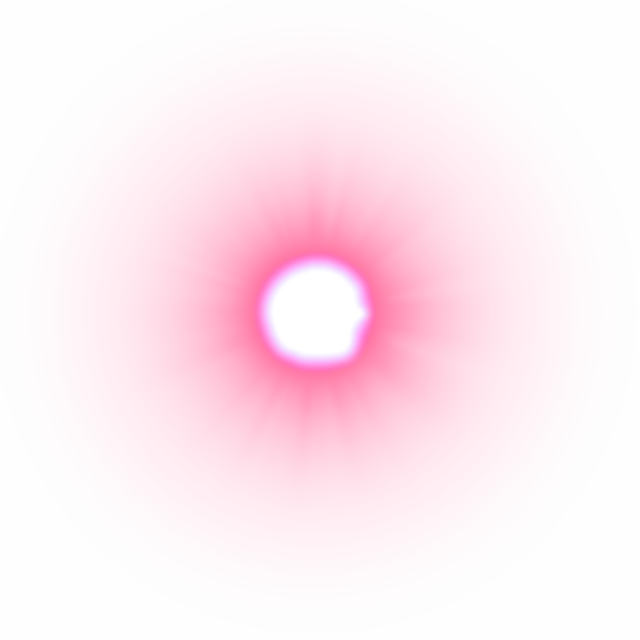
Reproduce this background procedurally as a Shadertoy shader.

```glsl
const float TAU = 6.2831853;

float hash(float n) {
    return fract(sin(n * 127.1 + 3.7) * 43758.5453);
}

// Smooth noise around the circle, with the given number of cells
float ringNoise(float angle, float cells) {
    float x = fract(angle / TAU) * cells;
    float i = floor(x);
    float a = hash(i + cells);
    float b = hash(mod(i + 1.0, cells) + cells);
    return mix(a, b, smoothstep(0.0, 1.0, x - i)) - 0.5;
}

// Soft bump centred on one direction, given in degrees
float lobe(float angle, float degrees, float sharpness) {
    return exp(sharpness * (cos(angle - radians(degrees)) - 1.0));
}

// Uneven outline of the bright core, as an offset in radius
float coreBulge(float angle) {
    return 0.011 * lobe(angle, -51.0, 22.0)
         + 0.005 * lobe(angle, -131.0, 22.0)
         + 0.004 * lobe(angle, 47.0, 14.0)
         + 0.003 * lobe(angle, 180.0, 8.0)
         - 0.004 * lobe(angle, -24.0, 40.0)
         + 0.003 * ringNoise(angle, 24.0);
}

// Faint darker and lighter streaks in the halo
float rays(float angle) {
    float streaks = 0.12 * ringNoise(angle, 34.0) + 0.08 * ringNoise(angle, 71.0);
    streaks += 0.10 * lobe(angle, 90.0, 150.0) + 0.10 * lobe(angle, 115.0, 250.0);
    streaks += 0.09 * lobe(angle, 0.0, 250.0) + 0.08 * lobe(angle, -38.0, 150.0);
    streaks += 0.08 * lobe(angle, -94.0, 200.0);
    return streaks - 0.14 * lobe(angle, 159.0, 400.0);
}

void mainImage(out vec4 fragColor, in vec2 fragCoord) {
    vec2 uv = (fragCoord - 0.5 * iResolution.xy) / min(iResolution.x, iResolution.y);
    vec2 p = uv - vec2(-0.007, 0.012);
    float r = length(p);
    float angle = atan(p.y, p.x);

    // Pink halo: fades outward with soft rays
    float halo = 0.55 * exp(-max(r - 0.092, 0.0) / 0.113);
    halo *= 1.0 - smoothstep(0.34, 0.53, r);
    float rayFade = smoothstep(0.095, 0.15, r) * (1.0 - smoothstep(0.22, 0.37, r));
    halo *= 1.0 + rays(angle) * rayFade;

    // White core: green and blue recover at different radii, leaving a violet rim
    float edge = r - 0.6 * coreBulge(angle);
    float inner = r - coreBulge(angle);
    inner -= 0.011 * lobe(angle, -2.0, 120.0) * (1.0 - smoothstep(0.07, 0.1, r));
    float greenLoss = halo * smoothstep(0.061, 0.093, mix(inner, edge, 0.4));
    float blueLoss = halo * 0.67 * smoothstep(0.074, 0.099, edge);
    float violet = smoothstep(0.061, 0.07, inner) * (1.0 - smoothstep(0.07, 0.083, inner));

    vec3 color = vec3(1.0 - 0.04 * violet, 1.0 - greenLoss, 1.0 - blueLoss);
    color -= 0.005 * smoothstep(0.3, 0.5, r);
    fragColor = vec4(color, 1.0);
}
```
